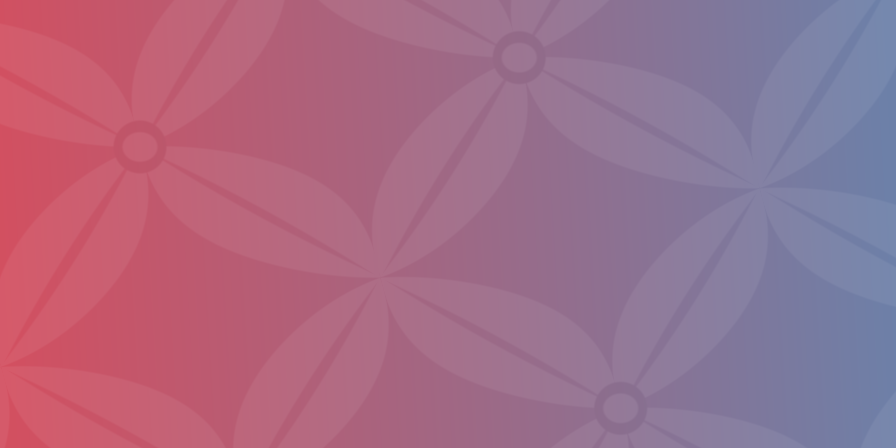
Give the GLSL for this pattern, as a Shadertoy shader.

```glsl
// Pale four-petalled flowers on a slanted lattice over a red to blue gradient.
// Each lattice edge carries one skewed leaf split by a tapered vein;
// every second node, checkerboard fashion, carries a ringed flower centre.

#define ORIGIN      vec2(0.3125, 0.672)   // a ringed node, in canvas heights
#define AXIS_U      vec2(0.5365, -0.2917)
#define AXIS_V      vec2(0.3100, 0.4910)
#define LEAF_U      vec4(0.203, 0.15, 0.019, 0.90)  // half width, skew, vein, lower side
#define LEAF_V      vec4(0.188, 0.08, 0.023, 1.00)
#define SOFTNESS    0.006
#define RING_RADIUS 0.059
#define EYE_RADII   vec2(0.039, 0.033)
#define LEFT_COLOR  vec3(0.825, 0.312, 0.377)
#define RIGHT_COLOR vec3(0.425, 0.502, 0.660)
#define PETAL_ALPHA 0.062
#define RING_SHADE  0.98

// Signed depth inside a leaf: positive on the blade, negative on vein and outside.
// along runs across edges, across is the offset from the nearest edge line.
float leafDepth(float along, float across, vec4 leaf) {
    const float endFullness = 0.18;
    const float veinStop = 0.003;                   // closes the vein short of the nodes
    float a = fract(along);
    float n = across - round(across);
    float side = n > 0.0 ? 1.0 : -1.0;
    float taper = 4.0 * a * (1.0 - a);
    float d = (a - 0.5) * side;                     // opposite sides lean opposite ways
    float halfWidth = taper * (leaf.x + leaf.y * d + endFullness * d * d);
    halfWidth *= side > 0.0 ? 1.0 : leaf.w;
    float vein = taper * leaf.z - veinStop;
    float blade = halfWidth - abs(n);
    return vein > 0.0 ? min(blade, abs(n) - vein) : min(blade, abs(n) - 2.0 * vein);
}

// Edge coverage from a signed depth in canvas heights
float coverage(float depth) {
    float width = max(SOFTNESS, 1.0 / iResolution.y);
    return smoothstep(-0.5 * width, 0.5 * width, depth);
}

void mainImage(out vec4 fragColor, in vec2 fragCoord) {
    vec2 uv = fragCoord / iResolution.xy;
    vec2 p = fragCoord / iResolution.y;

    // Lattice coordinates
    mat2 lattice = mat2(AXIS_U, AXIS_V);
    vec2 q = inverse(lattice) * (p - ORIGIN);

    // Leaves along both lattice directions
    float leafU = leafDepth(q.x, q.y, LEAF_U) * length(AXIS_V);
    float leafV = leafDepth(q.y, q.x, LEAF_V) * length(AXIS_U);
    float pale = coverage(max(leafU, leafV));

    // Ring and eye on alternate nodes
    vec2 node = round(q);
    vec2 offset = p - ORIGIN - lattice * node;
    float ringed = 1.0 - mod(node.x + node.y, 2.0);
    float disc = ringed * coverage(RING_RADIUS - length(offset));
    float eye = ringed * coverage((1.0 - length(offset / EYE_RADII)) * EYE_RADII.y);
    pale = max(pale * (1.0 - disc), eye);

    // Gradient, ring shade and pale overlay
    float blend = clamp(uv.x + 0.03 * (uv.y - 0.5), 0.0, 1.0);
    vec3 color = mix(LEFT_COLOR, RIGHT_COLOR, blend);
    color *= mix(1.0, RING_SHADE, disc * (1.0 - eye));
    color = mix(color, vec3(1.0), PETAL_ALPHA * pale);
    fragColor = vec4(color, 1.0);
}
```
